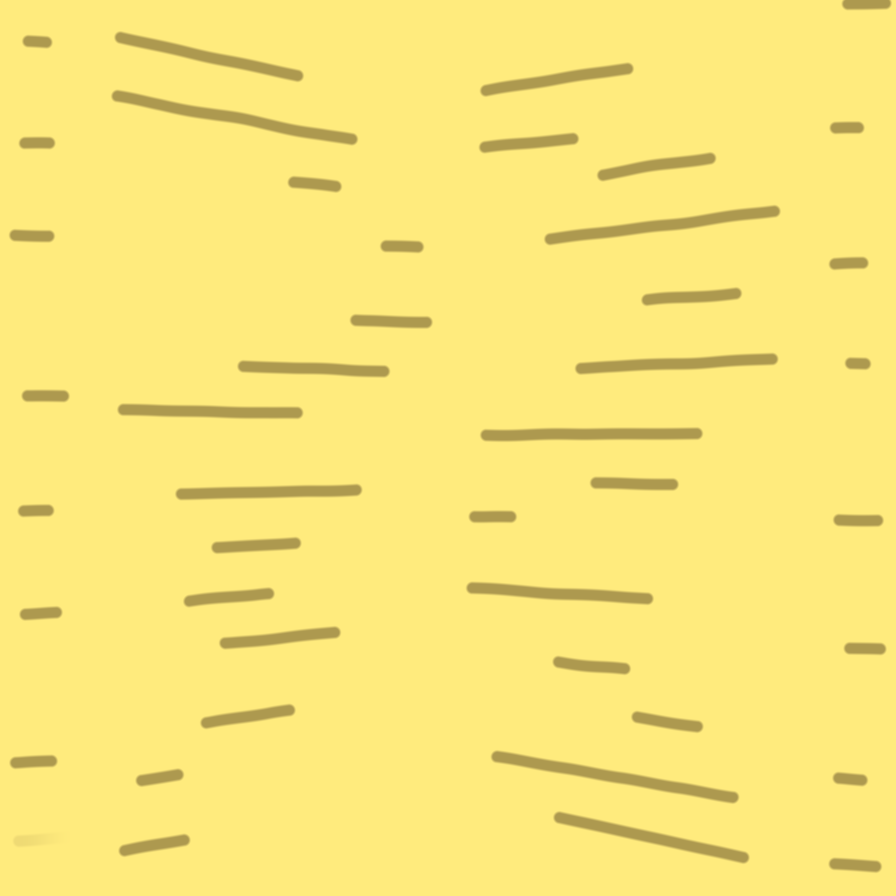
Write a WebGL 1 fragment shader that draws this pattern.

```glsl
precision highp float;

uniform vec2 u_resolution;

const vec3 PAPER = vec3(1.0, 0.92, 0.49);
const vec3 INK = vec3(0.68, 0.60, 0.31);

const float TAU = 6.2831853;
const float HALF_WIDTH = 0.0062;  // stroke radius
const float SOFTNESS = 0.002;     // half width of the blurred rim
const float WOBBLE = 0.003;       // hand-drawn unevenness
const float BEND = 0.5;           // strength of the tilt towards the corners
const float EXTENT = 0.44;        // rows fill -EXTENT..EXTENT
const float JITTER = 0.55;        // vertical scatter, in row pitches
const float SEED = 17.0;

const int ROWS = 14;              // inner rows, two strokes each
const float INNER_EDGE = 0.375;
const float SPLIT_RANGE = 0.2;
const float SLOT_GAP = 0.03;
const float CENTRE_PULL = 0.35;
const vec2 INNER_LENGTH = vec2(0.035, 0.27);

const int EDGE_ROWS = 8;          // short strokes along both sides
const float EDGE_X = 0.455;
const float EDGE_SCATTER = 0.025;
const vec2 EDGE_LENGTH = vec2(0.014, 0.05);
const float FAINT = 0.2;          // opacity of the one fading stroke
const float FADE_LENGTH = 0.06;

float hash(float n) {
  n = fract((n + SEED) * 0.1031);
  n *= n + 33.33;
  return fract(n * (n + n));
}

float gradientNoise(float x) {
  float i = floor(x);
  float f = x - i;
  float g0 = hash(i) * 2.0 - 1.0;
  float g1 = hash(i + 1.0) * 2.0 - 1.0;
  return mix(g0 * f, g1 * (f - 1.0), f * f * (3.0 - 2.0 * f));
}

float capsule(vec2 p, vec2 a, vec2 b) {
  vec2 pa = p - a;
  vec2 ba = b - a;
  return length(pa - ba * clamp(dot(pa, ba) / dot(ba, ba), 0.0, 1.0)) - HALF_WIDTH;
}

// Height of a row, scattered by one random value
float rowHeight(float row, float count, float random) {
  float y = (row + JITTER * (random - 0.5)) / (count - 1.0);
  return EXTENT * (2.0 * y - 1.0);
}

// Coverage of one stroke lying along the bent row at height y
float stroke(vec2 p, float x, float y, float len, float id) {
  vec2 centre = vec2(x, y * (1.0 - BEND * cos(TAU * x) / TAU));
  vec2 reach = 0.5 * len * normalize(vec2(1.0, BEND * y * sin(TAU * x)));
  p.y += WOBBLE * gradientNoise(p.x * 16.0 + id * 7.3);
  float rim = max(SOFTNESS, 0.75 / min(u_resolution.x, u_resolution.y));
  return 1.0 - smoothstep(-rim, rim, capsule(p, centre - reach, centre + reach));
}

float innerStrokes(vec2 p) {
  float ink = 0.0;
  for (int i = 0; i < ROWS; i++) {
    float row = float(i);
    float split = SPLIT_RANGE * (2.0 * hash(row + 300.0) - 1.0);
    for (int j = 0; j < 2; j++) {
      float side = float(j);
      float id = row * 2.0 + side;
      float left = mix(-INNER_EDGE, split + SLOT_GAP, side);
      float right = mix(split - SLOT_GAP, INNER_EDGE, side);
      float y = rowHeight(row, float(ROWS), hash(id + 400.0));
      float len = mix(INNER_LENGTH.x, INNER_LENGTH.y, pow(hash(id + 500.0), 1.6));
      len = min(len, right - left);
      // Middle rows gather towards the centre
      float place = mix(hash(id + 600.0), 1.0 - side, CENTRE_PULL * (1.0 - 2.0 * abs(y)));
      float x = mix(left + 0.5 * len, right - 0.5 * len, place);
      ink = max(ink, stroke(p, x, y, len, id));
    }
  }
  return ink;
}

float edgeStrokes(vec2 p) {
  float ink = 0.0;
  for (int i = 0; i < EDGE_ROWS; i++) {
    for (int j = 0; j < 2; j++) {
      float side = float(j) * 2.0 - 1.0;
      float id = float(i * 2 + j);
      float x = side * EDGE_X + EDGE_SCATTER * (hash(id + 700.0) - 0.5);
      float y = rowHeight(float(i), float(EDGE_ROWS), hash(id + 800.0));
      float len = mix(EDGE_LENGTH.x, EDGE_LENGTH.y, hash(id + 900.0));
      float opacity = 1.0;
      // The lowest left stroke fades out to the right
      if (i + j == 0) {
        len = FADE_LENGTH;
        opacity = FAINT * (1.0 - smoothstep(x - 0.5 * len, x + 0.5 * len, p.x));
      }
      ink = max(ink, opacity * stroke(p, x, y, len, id + 50.0));
    }
  }
  return ink;
}

void main() {
  vec2 p = (gl_FragCoord.xy - 0.5 * u_resolution) / min(u_resolution.x, u_resolution.y);
  float ink = max(innerStrokes(p), edgeStrokes(p));
  gl_FragColor = vec4(mix(PAPER, INK, ink), 1.0);
}
```
